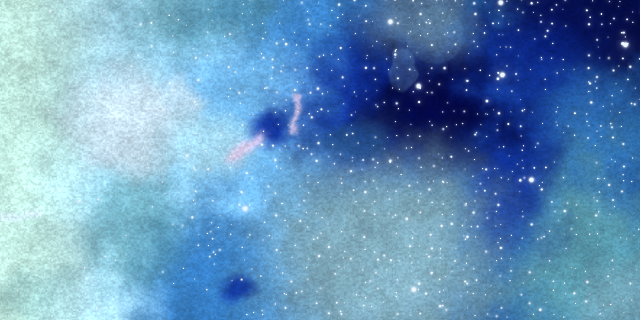
Write a WebGL 2 fragment shader that draws this background.

```glsl
#version 300 es
precision highp float;

uniform vec2 u_resolution;
out vec4 outColor;

const vec3 MINT  = vec3(0.75, 0.91, 0.87);
const vec3 ICE   = vec3(0.67, 0.87, 0.95);
const vec3 PALE  = vec3(0.83, 0.92, 0.98);
const vec3 SKY   = vec3(0.42, 0.69, 0.89);
const vec3 AZURE = vec3(0.20, 0.48, 0.76);
const vec3 TEAL  = vec3(0.36, 0.62, 0.69);
const vec3 MIST  = vec3(0.50, 0.67, 0.74);
const vec3 SLATE = vec3(0.33, 0.45, 0.57);
const vec3 STEEL = vec3(0.13, 0.33, 0.57);
const vec3 ROYAL = vec3(0.04, 0.16, 0.57);
const vec3 NAVY  = vec3(0.01, 0.03, 0.26);
const vec3 PINK  = vec3(0.87, 0.77, 0.89);

const float WARP = 0.13;         // bending of the washes
const float RAGGED = 1.1;        // roughness of wash edges
const float MOTTLE = 0.26;       // cloudy brightness variation
const float GRAIN = 0.13;        // paper texture strength
const float GRAIN_SCALE = 130.0;
const int STAR_LAYERS = 4;
const vec2 BEACONS[8] = vec2[8](
    vec2(1.220, 0.932), vec2(1.308, 0.731), vec2(1.570, 0.766), vec2(1.661, 0.438),
    vec2(1.293, 0.095), vec2(1.955, 0.860), vec2(1.565, 0.992), vec2(0.766, 0.348));

float hash(vec2 p) {
    vec3 q = fract(vec3(p.xyx) * 0.1031);
    q += dot(q, q.yzx + 33.33);
    return fract((q.x + q.y) * q.z);
}

float noise(vec2 p) {
    vec2 i = floor(p), f = fract(p);
    f = f * f * (3.0 - 2.0 * f);
    return mix(mix(hash(i), hash(i + vec2(1, 0)), f.x),
               mix(hash(i + vec2(0, 1)), hash(i + vec2(1, 1)), f.x), f.y);
}

float fbm(vec2 p) {
    float sum = 0.0, amp = 0.5;
    for (int i = 0; i < 5; i++) {
        sum += amp * noise(p);
        p = mat2(1.6, 1.2, -1.2, 1.6) * p + 7.3;
        amp *= 0.5;
    }
    return sum;
}

// Soft elliptical pool of pigment with a ragged rim
void wash(inout vec3 col, vec2 p, float rough, vec3 tint, vec2 center, vec2 radius, float amount) {
    float d = length((p - center) / radius) + rough;
    col = mix(col, tint, amount * (1.0 - smoothstep(0.35, 1.3, d)));
}

// Crisp pale disc left by a drop
float drop(vec2 p, vec2 center, float radius) {
    return 1.0 - smoothstep(-0.006, 0.006, length(p - center) - radius);
}

// Wispy streak between two points
float wisp(vec2 p, vec2 a, vec2 b, float width) {
    vec2 ab = b - a;
    float d = length(p - a - ab * clamp(dot(p - a, ab) / dot(ab, ab), 0.0, 1.0));
    return exp(-d * d / (width * width));
}

float star(float d, float size) {
    return 1.4 * exp(-d * d / (size * size)) + 0.22 * exp(-d / (size * 2.0));
}

void main() {
    vec2 p = gl_FragCoord.xy / u_resolution.y;
    p.x *= 2.0 * u_resolution.y / u_resolution.x;

    float cloud = fbm(p * 5.0);
    float detail = fbm(p * 14.0 + 31.0);
    vec2 q = p + WARP * (vec2(cloud, fbm(p * 5.0 + 19.0)) - 0.48);
    float rough = RAGGED * (0.5 * cloud + 0.5 * detail - 0.48);

    // Broad sweep from pale left to blue right
    vec3 col = mix(MINT, ICE, smoothstep(0.05, 0.38, q.x));
    col = mix(col, SKY, smoothstep(0.35, 0.85, q.x));
    col = mix(col, STEEL, smoothstep(0.8, 1.3, q.x));

    // Left and central pools
    wash(col, q, rough, AZURE, vec2(0.95, 0.98), vec2(0.36, 0.24), 0.75);
    wash(col, q, rough, TEAL,  vec2(0.62, 0.98), vec2(0.26, 0.18), 0.55);
    wash(col, q, rough, AZURE, vec2(0.68, 0.08), vec2(0.30, 0.32), 0.95);
    wash(col, q, rough, TEAL,  vec2(0.44, 0.30), vec2(0.19, 0.24), 0.65);
    wash(col, q, rough, TEAL,  vec2(0.10, 0.08), vec2(0.13, 0.10), 0.25);
    wash(col, q, rough, SKY,   vec2(0.80, 0.73), vec2(0.25, 0.14), 0.8);
    wash(col, q, rough, PALE,  vec2(0.40, 0.62), vec2(0.21, 0.19), 0.9);
    wash(col, q, rough, ICE,   vec2(0.67, 0.56), vec2(0.18, 0.12), 0.8);

    // Dark sky and right side
    wash(col, q, rough, ROYAL, vec2(1.24, 0.68), vec2(0.36, 0.30), 0.9);
    wash(col, q, rough, NAVY,  vec2(1.85, 0.95), vec2(0.40, 0.25), 0.95);
    wash(col, q, rough, ROYAL, vec2(1.62, 0.77), vec2(0.28, 0.24), 0.7);
    wash(col, q, rough, AZURE, vec2(1.87, 0.59), vec2(0.24, 0.16), 0.65);
    wash(col, q, rough, TEAL,  vec2(1.86, 0.18), vec2(0.32, 0.36), 0.95);
    wash(col, q, rough, MIST,  vec2(1.98, 0.05), vec2(0.20, 0.16), 0.6);
    wash(col, q, rough, SLATE, vec2(1.32, 0.93), vec2(0.20, 0.16), 0.9);
    wash(col, q, rough, ROYAL, vec2(1.59, 0.42), vec2(0.17, 0.24), 0.85);
    wash(col, q, rough, NAVY,  vec2(1.36, 0.64), vec2(0.25, 0.22), 1.0);
    wash(col, q, rough * 0.6, MIST, vec2(1.20, 0.18), vec2(0.43, 0.39), 1.0);
    wash(col, q, rough, STEEL, vec2(1.10, 0.57), vec2(0.14, 0.06), 0.6);
    wash(col, q, rough, ROYAL, vec2(0.86, 0.61), vec2(0.075, 0.07), 0.9);
    wash(col, q, rough, ROYAL, vec2(0.75, 0.08), vec2(0.05, 0.04), 0.8);

    // Dried drops and bright wisps
    col = mix(col, MIST, 0.22 * drop(q, vec2(1.245, 0.775), 0.055) * (0.5 + detail));
    col = mix(col, MIST, 0.14 * drop(p, vec2(1.36, 0.89), 0.09));
    col = mix(col, ICE, 0.13 * drop(p, vec2(0.70, 0.87), 0.075));
    col = mix(col, STEEL, 0.25 * drop(p, vec2(1.03, 0.68), 0.045));
    vec2 w = p + 0.07 * (vec2(detail, fbm(p * 14.0 + 57.0)) - 0.48);
    col = mix(col, PINK, 0.8 * wisp(w, vec2(0.72, 0.49), vec2(0.82, 0.58), 0.022));
    col = mix(col, PINK, 0.75 * wisp(w, vec2(0.91, 0.61), vec2(0.935, 0.70), 0.011));
    col = mix(col, PALE, 0.75 * wisp(w, vec2(0.0, 0.325), vec2(0.14, 0.33), 0.014));
    col = mix(col, PALE, 0.6 * wisp(w, vec2(0.54, 0.73), vec2(0.62, 0.67), 0.03));

    // Pigment mottling and paper grain
    col *= 1.0 + MOTTLE * (cloud + detail - 0.96);
    float paper = noise(p * GRAIN_SCALE * vec2(0.8, 1.2)) + noise(p.yx * GRAIN_SCALE * 1.7) - 1.0;
    col *= 1.0 + GRAIN * paper;

    // Scattered stars, denser toward the right
    float light = 0.0;
    for (int i = 0; i < STAR_LAYERS; i++) {
        float cell = 0.035 + 0.022 * float(i);
        vec2 id = floor(p / cell);
        vec2 seed = id + 53.0 * float(i + 1);
        vec2 offset = 0.25 + 0.5 * vec2(hash(seed + 3.7), hash(seed + 8.1));
        float on = step(hash(seed), mix(0.06, 0.42, smoothstep(0.35, 1.0, p.x)));
        float size = mix(0.0018, 0.0042, pow(hash(seed + 5.9), 3.0));
        light += on * star(length(p - (id + offset) * cell), size) * (0.35 + 0.65 * hash(seed + 1.3));
    }
    for (int i = 0; i < BEACONS.length(); i++) light += star(length(p - BEACONS[i]), 0.0075);
    col = mix(col, vec3(0.93, 0.97, 1.0), clamp(light, 0.0, 1.0));

    outColor = vec4(clamp(col, 0.0, 1.0), 1.0);
}
```
